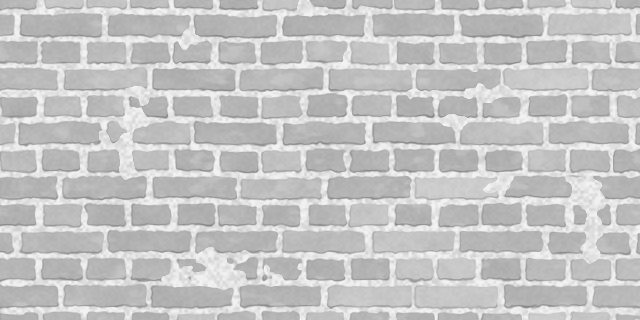
Give the GLSL for this texture, as a Shadertoy shader.

```glsl
const float COURSE_HEIGHT = 0.0848;
const float FIRST_JOINT = 0.0365;
const float HEADER_WIDTH = 0.1377;
const float JOINT_WIDTH = 0.0185;
const float CORNER_RADIUS = 0.009;

const vec3 BRICK_DARK = vec3(0.695);
const vec3 BRICK_LIGHT = vec3(0.80);
const vec3 MORTAR_SHADE = vec3(0.81);
const vec3 MORTAR_LIGHT = vec3(0.95);

float hash(vec2 p) {
    return fract(sin(dot(p, vec2(127.1, 311.7))) * 43758.547);
}

float noise(vec2 p) {
    vec2 cell = floor(p);
    vec2 f = fract(p);
    f = f * f * (3.0 - 2.0 * f);
    float low = mix(hash(cell), hash(cell + vec2(1, 0)), f.x);
    float high = mix(hash(cell + vec2(0, 1)), hash(cell + vec2(1, 1)), f.x);
    return mix(low, high, f.y);
}

float fbm(vec2 p) {
    float sum = 0.0;
    float weight = 0.5;
    for (int i = 0; i < 4; i++) {
        sum += weight * noise(p);
        p = p * 2.03 + 17.3;
        weight *= 0.5;
    }
    return sum / 0.9375;
}

float roundedBox(vec2 p, vec2 halfSize, float radius) {
    vec2 q = abs(p) - halfSize + radius;
    return length(max(q, 0.0)) + min(max(q.x, q.y), 0.0) - radius;
}

// Courses alternate headers and stretchers; every other stretcher course shifts by half
float courseOffset(float course) {
    float kind = mod(course, 4.0);
    return mod(kind, 2.0) < 0.5 ? 0.125 : (kind < 2.0 ? 0.052 : 0.190);
}

// Signed distance to the brick, its place within the brick and its id
float brickAt(vec2 p, out vec2 local, out vec2 id) {
    float row = (p.y - FIRST_JOINT) / COURSE_HEIGHT + 1.0;
    float course = floor(row);
    float width = mod(course, 2.0) < 0.5 ? HEADER_WIDTH : 2.0 * HEADER_WIDTH;
    float column = (p.x - courseOffset(course)) / width;
    id = vec2(floor(column), course);

    vec2 size = vec2(width, COURSE_HEIGHT);
    vec2 jitter = vec2(hash(id + 3.1), hash(id + 8.7)) - 0.5;
    vec2 offset = (vec2(fract(column), fract(row)) - 0.5) * size - jitter * vec2(0.008, 0.003);
    vec2 halfSize = 0.5 * (size - JOINT_WIDTH) - vec2(0.004, 0.002) * (hash(id + 5.3) - 0.5);
    local = offset / halfSize;
    return roundedBox(offset, halfSize, CORNER_RADIUS);
}

vec3 mortarColor(vec2 p) {
    float grain = 0.55 * noise(p * 110.0) + 0.45 * fbm(p * 38.0);
    return mix(MORTAR_SHADE, MORTAR_LIGHT, smoothstep(0.05, 0.8, grain));
}

vec3 brickColor(vec2 p, vec2 id) {
    float tone = hash(id + 21.0);
    vec3 color = mix(BRICK_DARK, BRICK_LIGHT, tone * tone * tone);
    color += 0.07 * (fbm(p * vec2(9.0, 14.0) + id * 3.7) - 0.45);
    color += 0.035 * (noise(p * 120.0) - 0.5);
    // Pale dusty scuffs
    float scuff = smoothstep(0.58, 0.8, fbm(p * vec2(16.0, 24.0) + 41.0));
    return mix(color, MORTAR_SHADE, 0.5 * scuff);
}

void mainImage(out vec4 fragColor, in vec2 fragCoord) {
    vec2 p = fragCoord / iResolution.y;
    p.y = 1.0 - p.y;
    float softness = max(1.0 / iResolution.y, 0.0025);

    // Slightly uneven courses
    vec2 wobble = vec2(noise(p * 7.0), noise(p * 5.0 + 31.0)) - 0.5;
    vec2 local, id;
    float d = brickAt(p + wobble * vec2(0.006, 0.007), local, id);

    // Crumbled edges and rare mortar smeared over the bricks
    d += 0.008 * (noise(p * 34.0) - 0.5) + 0.005 * (noise(p * 85.0) - 0.5);
    float smear = smoothstep(0.71, 0.85, fbm(p * 7.0 + 12.0));
    d += 0.055 * smear;

    float mortar = smoothstep(-softness, softness, d);
    vec3 color = mix(brickColor(p, id), mortarColor(p), mortar);

    // Thin shadow under the bricks, fainter along the other edges
    float edge = 1.0 - smoothstep(0.0, 0.006, abs(d + 0.001));
    float below = smoothstep(0.5, 0.95, local.y);
    float left = smoothstep(0.8, 1.0, -local.x);
    color -= edge * (0.02 + 0.12 * max(below, 0.5 * left)) * (0.5 + noise(p * 25.0));

    fragColor = vec4(clamp(color, 0.0, 1.0), 1.0);
}
```
